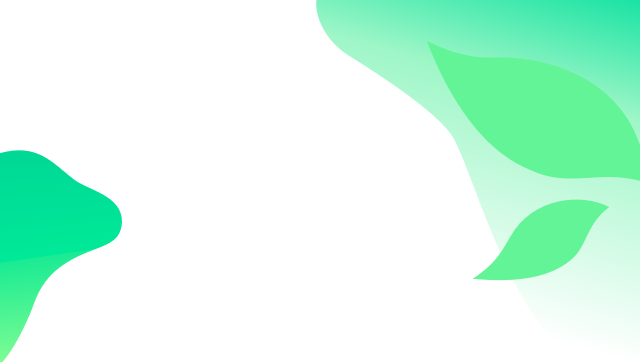
Reproduce this background procedurally as a Shadertoy shader.

```glsl
// Draws a white field with a mint slope and two leaves at right and a green wave at left.

// Lengths are in canvas heights, origin at the lower left.
const int CURVE_STEPS = 16;

const vec3 PAPER       = vec3(1.0);
const vec3 LEAF        = vec3(0.388, 0.957, 0.592);
const vec3 SLOPE_DEEP  = vec3(0.10, 0.89, 0.64);
const vec3 SLOPE_MINT  = vec3(0.62, 0.965, 0.78);
const vec3 WAVE_TOP    = vec3(0.0, 0.845, 0.585);
const vec3 WAVE_MIDDLE = vec3(0.0, 0.915, 0.595);
const vec3 FOOT_TOP    = vec3(0.10, 0.92, 0.575);
const vec3 FOOT_BOTTOM = vec3(0.49, 0.99, 0.58);

const vec2 SLOPE_CORNER = vec2(1.766, 1.0);    // deepest point of the slope
const vec2 SLOPE_FADE   = vec2(-0.27, -0.96);  // direction it pales towards
const float MINT_STOP   = 0.32;
const float WAVE_CREST  = 0.585;
const float SEAM_HEIGHT = 0.274;               // fold between wave and foot
const float SEAM_TILT   = 0.145;

// Path state: the point being tested, the pen, and the distance so far
vec2 probe, pen;
float nearest2, side;

void moveTo(vec2 start) {
    pen = start;
    nearest2 = 1e6;
    side = 1.0;
}

void lineTo(vec2 end) {
    vec2 edge = end - pen, rel = probe - pen;
    vec2 gap = rel - edge * clamp(dot(rel, edge) / max(dot(edge, edge), 1e-9), 0.0, 1.0);
    nearest2 = min(nearest2, dot(gap, gap));
    // Each edge crossed to the right flips inside and outside
    if ((pen.y > probe.y) != (end.y > probe.y)
        && rel.x < edge.x * rel.y / edge.y) side = -side;
    pen = end;
}

void curveTo(vec2 c1, vec2 c2, vec2 end) {
    vec2 start = pen;
    for (int i = 1; i <= CURVE_STEPS; i++) {
        float t = float(i) / float(CURVE_STEPS), s = 1.0 - t;
        lineTo(s*s*s*start + 3.0*s*s*t*c1 + 3.0*s*t*t*c2 + t*t*t*end);
    }
}

// Smooth coverage of the closed path
float fill(float pixel) {
    return clamp(0.5 - side * sqrt(nearest2) / pixel, 0.0, 1.0);
}

void slopePath() {
    moveTo(vec2(0.874, 1.03));
    lineTo(vec2(0.874, 1.0));
    curveTo(vec2(0.869, 0.949), vec2(0.903, 0.885), vec2(0.961, 0.848));
    curveTo(vec2(1.046, 0.795), vec2(1.214, 0.687), vec2(1.253, 0.618));
    curveTo(vec2(1.287, 0.554), vec2(1.322, 0.437), vec2(1.379, 0.310));
    curveTo(vec2(1.425, 0.202), vec2(1.494, 0.069), vec2(1.609, -0.02));
    lineTo(vec2(1.8, -0.02));
    lineTo(vec2(1.8, 1.03));
    lineTo(vec2(0.874, 1.03));
}

void largeLeafPath() {
    moveTo(vec2(1.179, 0.887));
    curveTo(vec2(1.241, 0.857), vec2(1.292, 0.841), vec2(1.356, 0.841));
    curveTo(vec2(1.506, 0.848), vec2(1.701, 0.789), vec2(1.766, 0.605));
    lineTo(vec2(1.79, 0.54));
    lineTo(vec2(1.79, 0.496));
    lineTo(vec2(1.766, 0.501));
    curveTo(vec2(1.690, 0.520), vec2(1.632, 0.506), vec2(1.579, 0.507));
    curveTo(vec2(1.517, 0.506), vec2(1.483, 0.522), vec2(1.448, 0.538));
    curveTo(vec2(1.333, 0.591), vec2(1.241, 0.724), vec2(1.179, 0.887));
}

void smallLeafPath() {
    moveTo(vec2(1.683, 0.428));
    curveTo(vec2(1.609, 0.467), vec2(1.471, 0.457), vec2(1.409, 0.345));
    curveTo(vec2(1.379, 0.292), vec2(1.361, 0.267), vec2(1.306, 0.230));
    curveTo(vec2(1.425, 0.218), vec2(1.526, 0.232), vec2(1.586, 0.290));
    curveTo(vec2(1.623, 0.329), vec2(1.623, 0.384), vec2(1.683, 0.428));
}

void wavePath() {
    moveTo(vec2(-0.03, 0.572));
    lineTo(vec2(0.0, 0.577));
    curveTo(vec2(0.103, 0.605), vec2(0.143, 0.552), vec2(0.202, 0.506));
    curveTo(vec2(0.241, 0.474), vec2(0.338, 0.462), vec2(0.337, 0.386));
    curveTo(vec2(0.333, 0.320), vec2(0.276, 0.324), vec2(0.202, 0.285));
    curveTo(vec2(0.103, 0.232), vec2(0.099, 0.163), vec2(0.078, 0.122));
    curveTo(vec2(0.055, 0.069), vec2(0.028, 0.023), vec2(0.005, -0.002));
    lineTo(vec2(-0.03, -0.04));
    lineTo(vec2(-0.03, 0.572));
}

vec3 slopeColor(vec2 p) {
    float t = dot(p - SLOPE_CORNER, SLOPE_FADE);
    vec3 color = mix(SLOPE_DEEP, SLOPE_MINT, clamp(t / MINT_STOP, 0.0, 1.0));
    return mix(color, PAPER, clamp((t - MINT_STOP) / (0.97 - MINT_STOP), 0.0, 1.0));
}

vec3 waveColor(vec2 p, float pixel) {
    float seam = SEAM_HEIGHT + SEAM_TILT * p.x;
    vec3 upper = mix(WAVE_MIDDLE, WAVE_TOP, clamp((p.y - seam) / (WAVE_CREST - seam), 0.0, 1.0));
    vec3 foot = mix(FOOT_BOTTOM, FOOT_TOP, clamp(p.y / seam, 0.0, 1.0));
    return mix(foot, upper, clamp(0.5 + (p.y - seam) / pixel, 0.0, 1.0));
}

void mainImage(out vec4 fragColor, in vec2 fragCoord) {
    float pixel = 1.0 / iResolution.y;
    probe = fragCoord * pixel;
    vec3 color = PAPER;

    slopePath();     color = mix(color, slopeColor(probe), fill(pixel));
    largeLeafPath(); color = mix(color, LEAF, fill(pixel));
    smallLeafPath(); color = mix(color, LEAF, fill(pixel));
    wavePath();      color = mix(color, waveColor(probe, pixel), fill(pixel));

    fragColor = vec4(color, 1.0);
}
```
